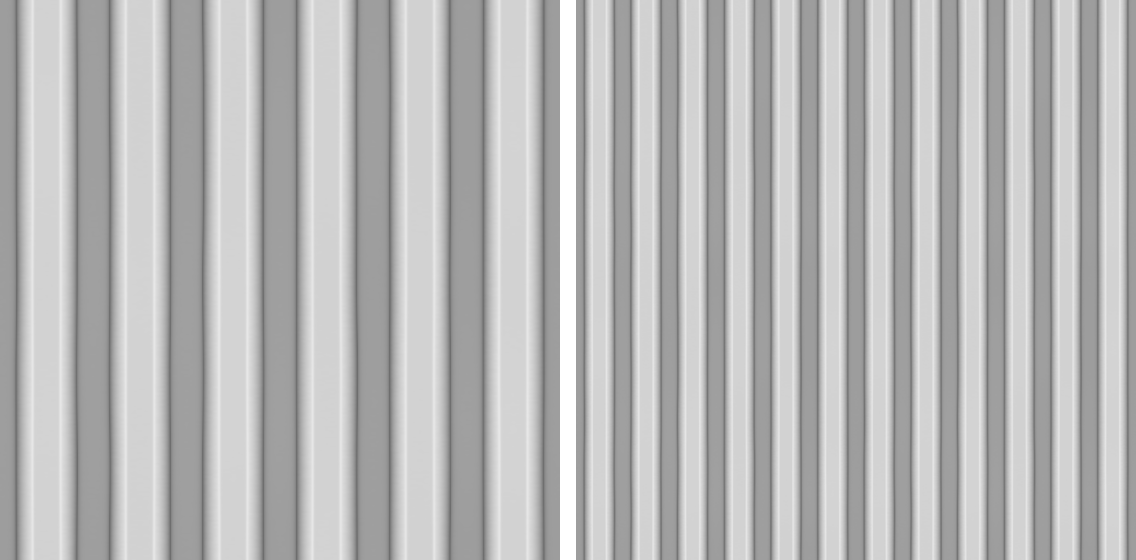
Left: one tile. Right: repeated 2 by 2.
Write a Shadertoy shader that draws this texture.

```glsl
const float RIBS = 6.0;             // repeats across
const float CREST = 0.148;          // half width of the flat top, in rib periods
const float FOOT = 0.327;           // half width of the whole rib
const float CREST_GLOW = 0.018;     // width of the bright fold
const float GROOVE_WIDTH = 0.022;   // falloff of the dark fold
const float GROOVE_DEPTH = 0.15;
const float GLOW_STRENGTH = 0.04;
const float WOBBLE = 0.010;         // sideways wander of the folds
const float WOBBLE_CELLS = 6.0;     // wander cells per canvas height
const float TONE_VARIATION = 0.012;
const float GRAIN = 0.008;
const vec2 GRAIN_CELLS = vec2(96.0, 256.0);

const vec3 TOP_COLOR = vec3(0.825);
const vec3 FLANK_LIGHT = vec3(0.870);
const vec3 FLANK_DARK = vec3(0.540);
const vec3 VALLEY_COLOR = vec3(0.622);

float hash(vec2 p) {
    return fract(sin(dot(p, vec2(127.1, 311.7))) * 43758.5453);
}

// Value noise that wraps after a whole number of cells
float tileNoise(vec2 uv, vec2 cells) {
    vec2 p = uv * cells;
    vec2 i = floor(p);
    vec2 f = fract(p);
    f = f * f * (3.0 - 2.0 * f);
    vec2 a = mod(i, cells);
    vec2 b = mod(i + 1.0, cells);
    return mix(mix(hash(a), hash(vec2(b.x, a.y)), f.x),
               mix(hash(vec2(a.x, b.y)), hash(b), f.x), f.y);
}

// Vertical wander, separate for each fold and periodic in y
float wander(float y, float seed) {
    float p = y * WOBBLE_CELLS;
    float f = smoothstep(0.0, 1.0, fract(p));
    float a = hash(vec2(seed, mod(floor(p), WOBBLE_CELLS)));
    float b = hash(vec2(seed, mod(floor(p) + 1.0, WOBBLE_CELLS)));
    return mix(a, b, f) - 0.5;
}

float bell(float x, float width) {
    return exp(-x * x / (width * width));
}

void mainImage(out vec4 fragColor, in vec2 fragCoord) {
    vec2 uv = fragCoord / iResolution.xy;
    float pixel = RIBS / iResolution.x;
    float rib = mod(floor(uv.x * RIBS), RIBS);
    float x = fract(uv.x * RIBS) - 0.5;

    // Distance from the rib axis, with each fold wandering on its own
    float seed = rib * 4.0 + (x < 0.0 ? 0.0 : 2.0) + 11.0;
    float d = abs(x);
    float crest = d - CREST - 0.5 * WOBBLE * wander(uv.y, seed);
    float foot = d - FOOT - WOBBLE * wander(uv.y, seed + 1.0);

    // Flat top, rounded flank and valley
    float slope = clamp(crest / (crest - foot), 0.0, 1.0);
    vec3 flank = mix(FLANK_LIGHT, FLANK_DARK, pow(slope, 1.5));
    vec3 color = mix(TOP_COLOR, flank, smoothstep(-0.02, 0.01, crest));
    float edge = 0.5 * pixel + 0.003;
    color = mix(color, VALLEY_COLOR, smoothstep(-edge, edge, foot));

    // Bright upper fold and dark lower fold
    color += GLOW_STRENGTH * bell(crest, CREST_GLOW);
    color -= GROOVE_DEPTH * exp(-abs(foot) / GROOVE_WIDTH);

    // Broad tone drift and fine grain on the flanks
    color += TONE_VARIATION * (tileNoise(uv, vec2(12.0, 4.0)) - 0.5);
    float onFlank = smoothstep(0.0, 0.03, crest) * smoothstep(0.0, 0.03, -foot);
    color += GRAIN * (0.3 + onFlank) * (tileNoise(uv, GRAIN_CELLS) - 0.5);

    fragColor = vec4(clamp(color, 0.0, 1.0), 1.0);
}
```
